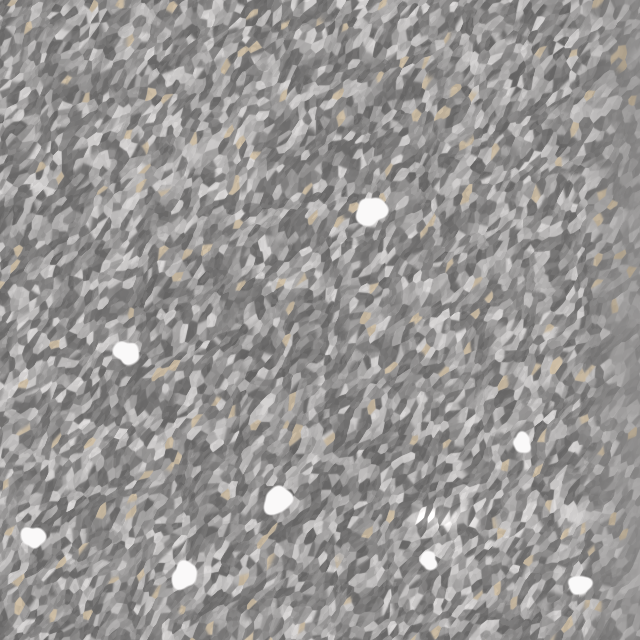
This texture is drawn by a Shadertoy shader. Its source:

```glsl
#define GRAIN_ANGLE 0.98
#define GRAIN_DENSITY vec2(58.0, 106.0)
#define GRAIN_SHARPNESS 14.0
#define DARK_TONE 0.42
#define TONE_RANGE 0.41
#define TONE_SKEW 1.6
#define TAN_SHARE 0.03
#define PEBBLE_COUNT 8
#define PEBBLE_SOFTNESS 0.0022

const vec3 TAN_TINT = vec3(1.10, 1.00, 0.84);
const vec3 STONE_TINT = vec3(1.008, 0.998, 0.996);
const vec3 PEBBLE_WHITE = vec3(0.98, 0.975, 0.975);

vec3 hash3(vec2 cell) {
    vec3 h = fract(cell.xyx * vec3(0.1031, 0.1030, 0.0973));
    h += dot(h, h.yxz + 33.33);
    return fract((h.xxy + h.yzz) * h.zyx);
}

// Soft cellular noise: x is the grain tone, y the share of tan grains
vec2 cellularGrains(vec2 q) {
    vec2 base = floor(q);
    vec2 sum = vec2(0.0);
    float total = 0.0;
    for (int y = -1; y <= 1; y++)
    for (int x = -1; x <= 1; x++) {
        vec2 cell = base + vec2(x, y);
        vec3 site = hash3(cell + 200.0);
        vec3 kind = hash3(cell + 517.0);
        vec2 d = cell + site.xy - q;
        float weight = exp(-GRAIN_SHARPNESS * dot(d, d));
        float tone = pow(site.z, TONE_SKEW);
        float isTan = step(1.0 - TAN_SHARE, kind.x);
        sum += weight * vec2(mix(tone, 0.72, isTan), isTan);
        total += weight;
    }
    return sum / total;
}

// Slow, uneven light over the ground, about -1 to 1
float groundShade(vec2 p) {
    return 0.5 * sin(p.x * 7.0 + 2.0 * sin(p.y * 5.0))
         + 0.5 * sin(p.y * 11.0 - 2.0 * sin(p.x * 6.0 + 1.0));
}

// Signed distance to a lumpy round stone
float pebbleDistance(vec2 d, float radius, float seed) {
    float a = atan(d.y, d.x);
    float lumps = 0.13 * sin(2.0 * a + seed) + 0.08 * sin(3.0 * a + 2.3 * seed)
                + 0.04 * sin(5.0 * a + 4.1 * seed);
    return length(d) - radius * (1.0 + lumps);
}

// White stones, growing denser towards the bottom
float pebbleMask(vec2 p) {
    float mask = 0.0;
    for (int i = 0; i < PEBBLE_COUNT; i++) {
        float n = float(i);
        vec2 center = vec2(fract(0.58 + n * 0.618), 0.06 + 0.61 * exp(-0.45 * n));
        float radius = mix(0.023, 0.012, fract(n * 0.37));
        float d = pebbleDistance(p - center, radius, n * 1.9 + 0.6);
        mask = max(mask, 1.0 - smoothstep(-PEBBLE_SOFTNESS, PEBBLE_SOFTNESS, d));
    }
    return mask;
}

void mainImage(out vec4 fragColor, in vec2 fragCoord) {
    vec2 p = fragCoord / iResolution.y;

    // Slanted grain space, gently warped to break up the rows
    vec2 along = vec2(cos(GRAIN_ANGLE), sin(GRAIN_ANGLE));
    vec2 slanted = vec2(dot(p, along), dot(p, vec2(-along.y, along.x)));
    slanted += 0.003 * sin(slanted.yx * vec2(61.0, 47.0) + 3.0 * sin(slanted * 23.0));
    vec2 grain = cellularGrains(slanted * GRAIN_DENSITY);
    float fine = cellularGrains(slanted * GRAIN_DENSITY * 1.9 + 71.0).x;

    // Grain contrast fades towards the blurred right edge
    float edge = smoothstep(0.88, 1.0, p.x);
    float tone = mix(grain.x + 0.16 * (fine - 0.38), 0.36, 0.6 * edge);
    float level = DARK_TONE + TONE_RANGE * tone + 0.014 * groundShade(p);

    // Pale worn patch
    vec2 patchOffset = (p - vec2(0.68, 0.19)) / vec2(0.045, 0.017);
    level += 0.24 * exp(-dot(patchOffset, patchOffset)) * (0.5 + grain.x);

    vec3 color = level * mix(STONE_TINT, TAN_TINT, 0.8 * grain.y);
    color = mix(color, PEBBLE_WHITE, pebbleMask(p));
    fragColor = vec4(clamp(color, 0.0, 1.0), 1.0);
}
```
